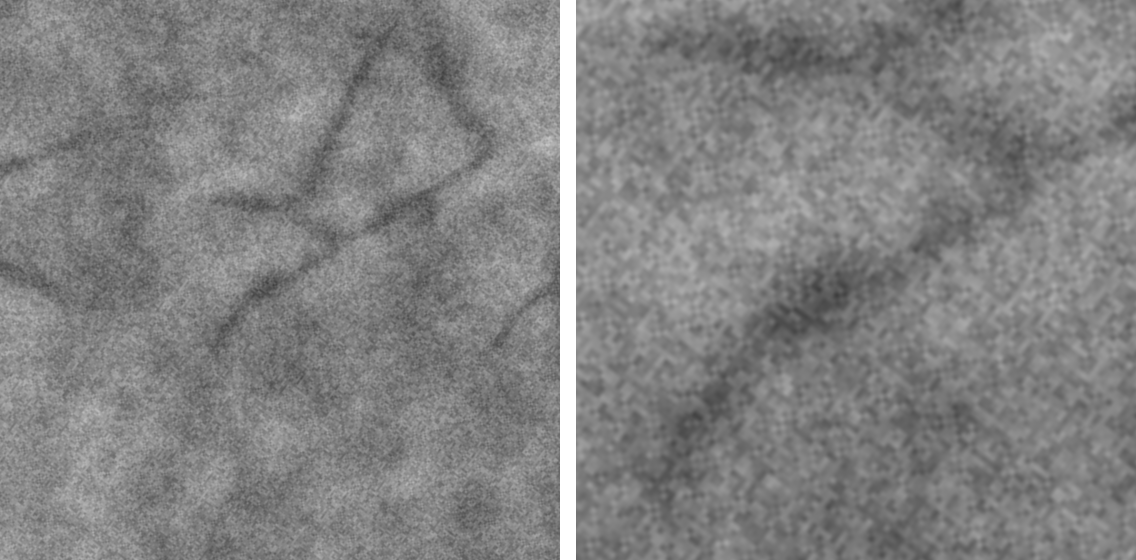
Left: the whole. Right: its middle third, enlarged.
A WebGL 1 fragment shader for this texture:

```glsl
precision highp float;
// Soft grey micrograph: cloudy tissue, dark curved membranes and fine grain.
uniform vec2 u_resolution;

const float BASE_GREY = 0.508;
const float CLOUD_SCALE = 5.5;        // coarsest blotches per canvas height
const float CLOUD_CONTRAST = 0.074;
const float CELL_SCALE = 4.2;         // membrane cells per canvas height
const float CELL_JITTER = 0.9;
const float CELL_STRETCH = 0.62;      // below 1 lengthens cells on the diagonal
const float MEMBRANE_WIDTH = 0.014;   // in canvas heights
const float MEMBRANE_DEPTH = 0.120;
const float HALO_WIDTH = 0.050;
const float HALO_LIGHT = 0.040;
const float WARP_AMOUNT = 0.050;
const float FINE_GRAIN_SCALE = 280.0;
const float FINE_GRAIN = 0.077;
const float SOFT_GRAIN_SCALE = 150.0;
const float SOFT_GRAIN = 0.050;
const mat2 TURN = mat2(0.8, 0.6, -0.6, 0.8);

float hash(vec2 p) {
  vec3 q = fract(vec3(p.xyx) * 0.1031);
  q += dot(q, q.yzx + 33.33);
  return fract((q.x + q.y) * q.z);
}

// Smooth value noise in -1..1
float noise(vec2 p) {
  vec2 i = floor(p);
  vec2 f = fract(p);
  f = f * f * (3.0 - 2.0 * f);
  float low = mix(hash(i), hash(i + vec2(1.0, 0.0)), f.x);
  float high = mix(hash(i + vec2(0.0, 1.0)), hash(i + 1.0), f.x);
  return 2.0 * mix(low, high, f.y) - 1.0;
}

// Layered blotches, each octave turned to hide the lattice
float clouds(vec2 p) {
  float sum = 0.0;
  float amplitude = 0.9;
  for (int i = 0; i < 4; i++) {
    sum += amplitude * noise(p);
    p = TURN * p * 2.0 + 19.0;
    amplitude *= 0.82;
  }
  return sum;
}

// Scattered centre of one cell
vec2 site(vec2 id) {
  vec2 offset = vec2(hash(id + 17.0), hash(id + 71.0)) - 0.5;
  return id + 0.5 + CELL_JITTER * offset;
}

// Distance to the closest border of the cellular noise cell around p
float borderDistance(vec2 p) {
  vec2 cell = floor(p);
  vec2 nearest = vec2(8.0);
  for (int y = -1; y <= 1; y++) {
    for (int x = -1; x <= 1; x++) {
      vec2 toSite = site(cell + vec2(float(x), float(y))) - p;
      if (dot(toSite, toSite) < dot(nearest, nearest)) nearest = toSite;
    }
  }
  float closest = 8.0;
  for (int y = -2; y <= 2; y++) {
    for (int x = -2; x <= 2; x++) {
      vec2 toSite = site(cell + vec2(float(x), float(y))) - p;
      vec2 across = toSite - nearest;
      if (dot(across, across) > 0.0001) {
        float d = dot(0.5 * (toSite + nearest), normalize(across));
        closest = min(closest, d);
      }
    }
  }
  return closest;
}

void main() {
  vec2 uv = gl_FragCoord.xy / u_resolution.y;

  // Bend the cells and stretch them along the rising diagonal
  vec2 bend = vec2(noise(uv * 5.0 + 3.0), noise(uv * 5.0 + 47.0));
  vec2 warped = uv + WARP_AMOUNT * bend;
  vec2 slanted = TURN * warped * vec2(1.0, -1.0);
  slanted = TURN * (warped * vec2(1.0, -1.0));
  slanted.x *= CELL_STRETCH;
  float border = borderDistance(slanted * CELL_SCALE + 5.0) / CELL_SCALE;

  // Membranes fade in and out and dissolve toward the bottom
  float presence = smoothstep(-0.4, 0.3, noise(uv * 4.0 + 31.0));
  presence *= mix(0.12, 1.0, smoothstep(0.28, 0.48, uv.y));
  float line = border / MEMBRANE_WIDTH;
  float membrane = exp(-line * line);
  float rim = (border - HALO_WIDTH) / (0.6 * HALO_WIDTH);
  float halo = exp(-rim * rim);

  float grey = BASE_GREY + CLOUD_CONTRAST * clouds(uv * CLOUD_SCALE + 11.0);
  grey += presence * (HALO_LIGHT * halo - MEMBRANE_DEPTH * membrane);

  // Two turned layers of grain
  grey += FINE_GRAIN * noise(TURN * uv * FINE_GRAIN_SCALE + 200.0);
  grey += SOFT_GRAIN * noise(uv * TURN * SOFT_GRAIN_SCALE + 400.0);

  gl_FragColor = vec4(vec3(clamp(grey, 0.0, 1.0)), 1.0);
}
```
